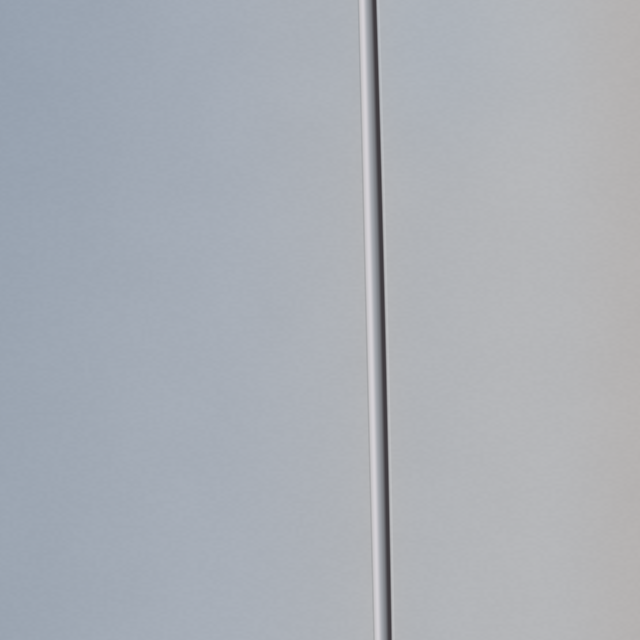
Give the GLSL for this texture, as a Shadertoy shader.

```glsl
float hash(vec2 p) {
    p = fract(p * vec2(0.1031, 0.1137));
    p += dot(p, p.yx + 33.33);
    return fract((p.x + p.y) * p.x * 47.0);
}

float valueNoise(vec2 p) {
    vec2 cell = floor(p), f = fract(p);
    f = f * f * (3.0 - 2.0 * f);
    return mix(mix(hash(cell), hash(cell + vec2(1, 0)), f.x),
               mix(hash(cell + vec2(0, 1)), hash(cell + vec2(1, 1)), f.x), f.y);
}

// Hazy panels: cool blue on the left, warm grey on the right
vec3 panelColor(vec2 uv) {
    vec3 color = mix(vec3(0.605, 0.645, 0.695), vec3(0.655, 0.683, 0.722), smoothstep(-0.1, 0.4, uv.x));
    color = mix(color, vec3(0.692, 0.704, 0.722), smoothstep(0.3, 0.62, uv.x));
    color = mix(color, vec3(0.712, 0.717, 0.727), smoothstep(0.62, 0.85, uv.x));
    color = mix(color, vec3(0.710, 0.700, 0.697), smoothstep(0.85, 1.02, uv.x));
    color -= vec3(0.020, 0.015, 0.008) * smoothstep(0.7, 0.0, length(uv - vec2(0.0, 1.0)));
    color += vec3(-0.018, -0.005, 0.008) * smoothstep(0.3, 0.0, length(uv - vec2(0.69, 0.95)));
    return color;
}

// Soft step across the rod, with a blur tied to the canvas
float edge(float x, float at, float blur) {
    float w = max(blur, 0.7 / iResolution.x);
    return smoothstep(at - w, at + w, x);
}

void mainImage(out vec4 fragColor, in vec2 fragCoord) {
    vec2 uv = fragCoord / iResolution.xy;
    float down = 1.0 - uv.y;
    vec3 color = panelColor(uv);

    // Faint cloth-like grain
    float grain = valueNoise(uv * vec2(170.0, 260.0)) - 0.5;
    float mottling = valueNoise(uv * 14.0) - 0.5;
    color += 0.012 * grain + 0.007 * mottling;

    // Slightly leaning rod: both sides bound its shading
    float left = 0.5605 + 0.0245 * down;
    float right = 0.5880 + 0.0240 * down + 0.007 * down * (1.0 - down);
    float across = uv.x - left;
    float width = right - left;

    // Warm halo beside the rod
    float outside = max(-across, across - width);
    color += vec3(0.012, 0.004, -0.006) * exp(-max(outside, 0.0) * 60.0);

    // Bright flank, grey core, then dark shadow side
    vec3 rod = mix(vec3(0.76, 0.755, 0.765), vec3(0.83, 0.82, 0.84), edge(across, 0.003, 0.003));
    rod = mix(rod, vec3(0.62, 0.635, 0.66), edge(across, 0.36 * width, 0.004));
    rod = mix(rod, vec3(0.47, 0.48, 0.50), edge(across, 0.58 * width, 0.004));
    rod = mix(rod, vec3(0.25, 0.235, 0.25), edge(across, 0.76 * width, 0.003));

    float inside = edge(across, 0.0, 0.0016) * (1.0 - edge(across, width, 0.0018));
    color = mix(color, rod, inside);

    // Thin outlines: dim on the left, pale on the right
    color -= 0.06 * (1.0 - smoothstep(0.0, 0.0025, abs(across + 0.0005)));
    color += 0.04 * (1.0 - smoothstep(0.0, 0.0025, abs(across - width - 0.0035)));

    fragColor = vec4(color, 1.0);
}
```
